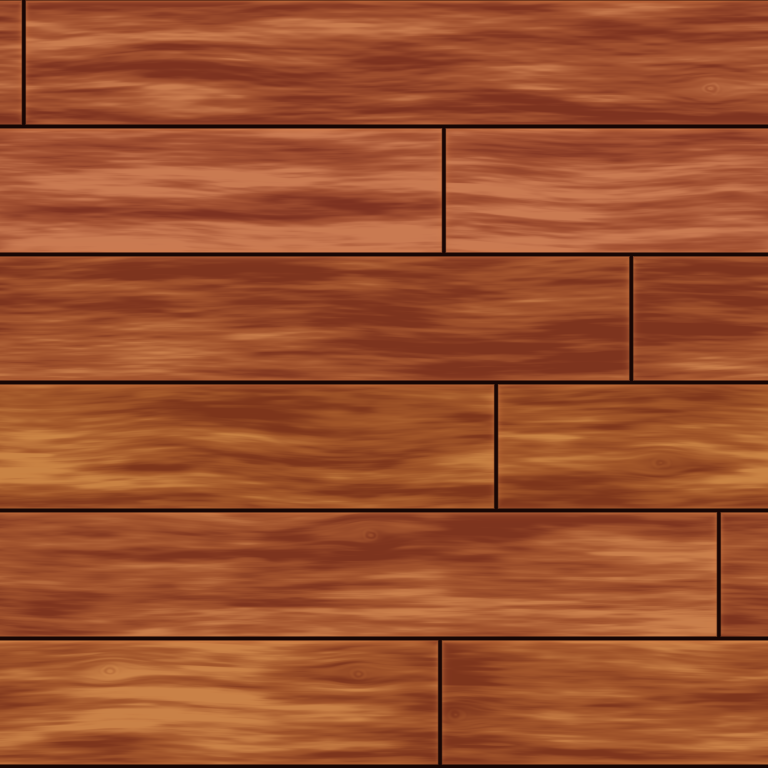
Write a Shadertoy shader that draws this texture.

```glsl
// Reddish wooden floor: six rows of long planks, one butt joint per row.
// Each plank gets stretched noise as grain, bent around a few small knots,
// then a row tint, a thin bright bevel and a dark seam.

#define ROWS 6.0
#define SEAM_SHIFT 0.002
#define SEAM_HALF_WIDTH 0.0026
#define BEVEL_WIDTH 0.003
#define KNOT_RADIUS 0.016
#define KNOTS_PER_PLANK 3
#define GRAIN_CONTRAST 1.2
#define DARK_WOOD vec3(0.49, 0.20, 0.12)
#define MID_WOOD vec3(0.63, 0.32, 0.18)
#define LIGHT_WOOD vec3(0.79, 0.49, 0.30)
#define BEVEL_COLOR vec3(0.84, 0.48, 0.26)
#define SEAM_COLOR vec3(0.09, 0.025, 0.015)

// Per row from the bottom: joint position, lightness shift, orange shift
const vec3 PLANKS[6] = vec3[6](
    vec3(0.573, 0.02, 0.6), vec3(0.936, -0.03, 0.2),
    vec3(0.646, 0.00, 0.9), vec3(0.822, -0.07, 0.2),
    vec3(0.578, 0.22, -0.5), vec3(0.031, -0.04, -0.2));

float hash(vec2 p) {
    return fract(sin(dot(p, vec2(127.1, 311.7))) * 43758.5453);
}

float noise(vec2 p) {
    vec2 i = floor(p), f = fract(p);
    f = f * f * (3.0 - 2.0 * f);
    return mix(mix(hash(i), hash(i + vec2(1, 0)), f.x),
               mix(hash(i + vec2(0, 1)), hash(i + vec2(1, 1)), f.x), f.y);
}

float fbm(vec2 p) {
    float sum = 0.0, amplitude = 0.533;
    for (int i = 0; i < 4; i++) {
        sum += amplitude * noise(p);
        p = p * 2.03 + 11.7;
        amplitude *= 0.5;
    }
    return sum;
}

// Grain tone around 0.5; p is the place on the plank in canvas units
float grain(vec2 p, float row) {
    vec2 q = p;
    float rings = 0.0;

    // Knots push the grain lines apart and add faint rings
    for (int k = 0; k < KNOTS_PER_PLANK; k++) {
        vec2 id = vec2(float(k) + 3.0, row + 5.0);
        vec2 center = vec2(hash(id), mix(0.15, 0.85, hash(id + 21.3)) / ROWS);
        float strength = step(0.4, hash(id + 47.9));
        vec2 d = p - center;
        vec2 e = d / (KNOT_RADIUS * vec2(2.2, 1.1));
        q.y -= 0.8 * strength * d.y * exp(-dot(e, e));
        float r = length(d * vec2(0.8, 1.2)) + 0.004 * noise(p * 120.0);
        rings += strength * sin(r * 800.0)
               * (1.0 - smoothstep(0.2, 1.0, r / KNOT_RADIUS));
    }

    // Slow waves, then streaks from broad to fine
    q.y += 0.016 * (noise(vec2(q.x * 5.0, q.y * 12.0 + row * 9.0)) - 0.5);
    q += row * vec2(7.3, 3.1);
    float broad = fbm(q * vec2(3.0, 24.0)) - 0.5;
    float streak = fbm(q * vec2(7.0, 75.0) + 31.0) - 0.5;
    float fine = noise(q * vec2(28.0, 260.0)) - 0.5;
    float fleck = smoothstep(0.72, 0.95, noise(q * vec2(13.0, 130.0) + 63.0));
    return 0.5 + GRAIN_CONTRAST * (broad + streak + 0.2 * fine)
         + 0.15 * fleck + 0.1 * rings;
}

void mainImage(out vec4 fragColor, in vec2 fragCoord) {
    vec2 uv = fragCoord / iResolution.xy;
    float pixel = 1.0 / min(iResolution.x, iResolution.y);

    // Row and position within its plank, which wraps around the canvas
    float y = (uv.y - SEAM_SHIFT) * ROWS;
    float row = mod(floor(y), ROWS);
    vec3 plank = PLANKS[int(row)];
    vec2 local = vec2(fract(uv.x - plank.x), fract(y));

    // Wood tone
    float tone = clamp(grain(local / vec2(1.0, ROWS), row) + plank.y, 0.0, 1.0);
    vec3 color = mix(DARK_WOOD, MID_WOOD, smoothstep(0.0, 0.55, tone));
    color = mix(color, LIGHT_WOOD, smoothstep(0.45, 1.0, tone));
    color *= 1.0 + plank.z * vec3(0.0, 0.05, -0.13);

    // Bevel and seam from the distance to the plank border
    vec2 border = min(local, 1.0 - local) / vec2(1.0, ROWS);
    float d = min(border.x, border.y);
    float bevel = exp(-max(d - SEAM_HALF_WIDTH, 0.0) / BEVEL_WIDTH);
    color = mix(color, BEVEL_COLOR, bevel * mix(0.3, 0.6, local.y));
    float soft = max(0.0013, 0.7 * pixel);
    float wood = smoothstep(SEAM_HALF_WIDTH - soft, SEAM_HALF_WIDTH + soft, d);
    fragColor = vec4(mix(SEAM_COLOR, color, wood), 1.0);
}
```
